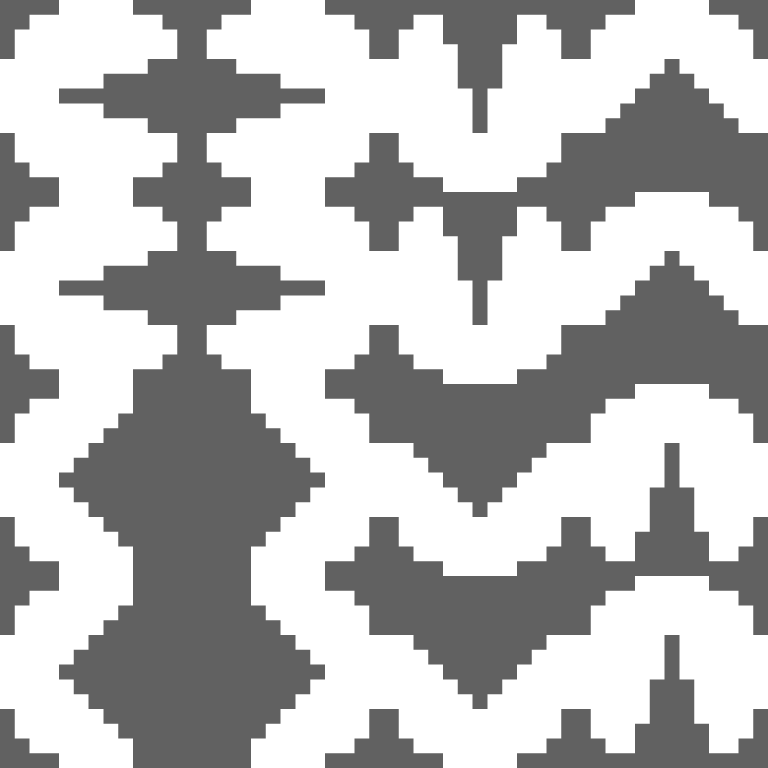
Give the GLSL for this pattern, as a Shadertoy shader.

```glsl
// Stepped woven ornament: a 4 by 4 grid of tiles, each made of 13 by 13 square cells.
// Every tile grows a thin spike or a solid wedge from one side, with stepped corners
// on the opposite side; the tile column sets the direction of growth.

#define TILES 4.0
#define CELLS 13.0
#define WEDGE_BASE 4.0
#define SPIKE_SLOPE 3.0
#define SAMPLES 4
#define GREY vec3(0.38)
#define WHITE vec3(1.0)

// 1 inside the grey ornament, 0 in the white band; p spans 0..1
float ornament(vec2 p) {
    vec2 grid = clamp(p, 0.0, 0.99999) * TILES;
    vec2 tile = floor(grid);
    vec2 cell = floor(fract(grid) * CELLS);
    float last = CELLS - 1.0;

    // Local axes: depth from the base side, and distance along it from a corner
    vec2 axes = tile.x < 2.0 ? cell.xy : cell.yx;
    float depth = mod(tile.x, 2.0) < 0.5 ? last - axes.x : axes.x;
    float along = min(axes.y, last - axes.y);

    // Stepped profiles
    float corner = floor(WEDGE_BASE / (along + 1.0));
    float spike = max(corner, SPIKE_SLOPE * (along - 3.0));
    float wedge = max(WEDGE_BASE, along + 3.0);

    // Spikes fill the upper half, except in the last column, where they fill the lower
    bool upper = tile.y >= 2.0;
    bool spiky = tile.x < 3.0 ? upper : !upper;
    float growth = spiky ? spike : wedge;

    return (depth < growth || last - depth < corner) ? 1.0 : 0.0;
}

void mainImage(out vec4 fragColor, in vec2 fragCoord) {
    // Average a small grid of samples to smooth the cell edges
    float coverage = 0.0;
    for (int j = 0; j < SAMPLES; j++) {
        for (int i = 0; i < SAMPLES; i++) {
            vec2 offset = (vec2(i, j) + 0.5) / float(SAMPLES) - 0.5;
            coverage += ornament((fragCoord + offset) / iResolution.xy);
        }
    }
    coverage /= float(SAMPLES * SAMPLES);
    fragColor = vec4(mix(WHITE, GREY, coverage), 1.0);
}
```
